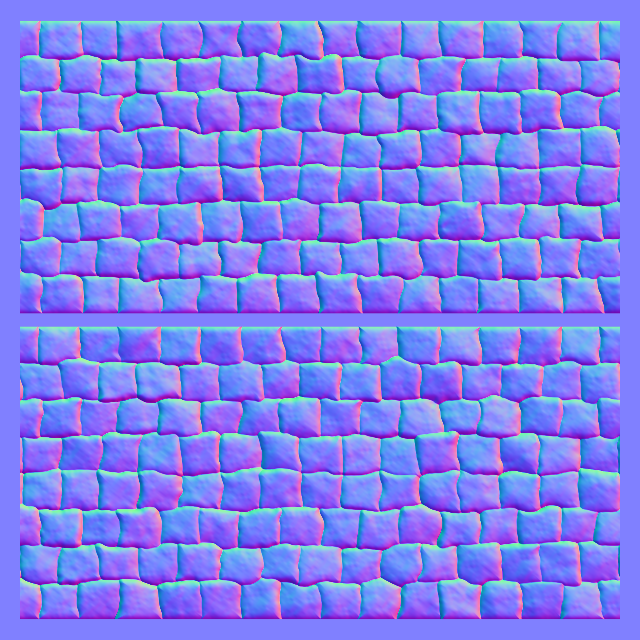
Write a Shadertoy shader that draws this texture map.

```glsl
// Tangent-space normal map of two panels of worn, hand-laid stone blocks.

const vec2 PANEL = vec2(15.0, 7.312);  // panel size, in stone widths
const float ROWS = 8.0;

vec4 hash4(vec2 p) {
    vec4 q = fract(p.xyxy * vec4(0.1031, 0.1030, 0.0973, 0.1099));
    q += dot(q, q.wzxy + 33.33);
    return fract((q.xxyz + q.yzzw) * q.zywx);
}

float noise(vec2 p) {
    vec2 i = floor(p), f = fract(p);
    f = f * f * f * (f * (f * 6.0 - 15.0) + 10.0);
    vec2 e = vec2(0.0, 1.0);
    return mix(mix(hash4(i).x, hash4(i + e.yx).x, f.x),
               mix(hash4(i + e.xy).x, hash4(i + e.yy).x, f.x), f.y) - 0.5;
}

float roundedBox(vec2 p, vec2 halfSize, float radius) {
    vec2 d = abs(p) - halfSize + radius;
    return length(max(d, 0.0)) + min(max(d.x, d.y), 0.0) - radius;
}

// Height of the tallest stone covering p; overlaps form the joints.
float wallHeight(vec2 p, float seed) {
    float rowHeight = PANEL.y / ROWS;
    vec2 s = p + seed;

    // Wobble of the stone outlines
    vec2 q = p + 0.15 * vec2(noise(s * 2.1), noise(s * 2.1 + 41.0))
               + 0.04 * vec2(noise(s * 6.0 + 17.0), noise(s * 6.0 + 73.0));
    float rim = abs(p.y - 0.5 * PANEL.y) - 0.5 * PANEL.y;
    float height = -2.0;

    for (int j = -1; j <= 1; j++) {
        float row = floor(p.y / rowHeight) + float(j);
        if (row < 0.0 || row > ROWS - 1.0) continue;

        // Half-stone stagger, mirrored about the middle of the panel
        float shift = 0.5 - 0.5 * mod(min(row, ROWS - 1.0 - row), 2.0);
        for (int i = -1; i <= 1; i++) {
            float column = floor(p.x - shift) + float(i);
            vec2 id = vec2(column, row) + seed;
            vec4 shape = hash4(id + 9.0) - 0.5;
            vec4 pose = hash4(id + 57.0) - 0.5;

            vec2 local = q - vec2(column + 0.5 + shift, (row + 0.5) * rowHeight);
            local += 0.06 * pose.zw + 0.14 * shape.xy * local.yx;

            // Outer rows run on to the straight panel rim
            vec2 outline = local;
            if (row < 0.5) outline.y = max(outline.y, 0.0);
            if (row > ROWS - 1.5) outline.y = min(outline.y, 0.0);
            vec2 halfSize = vec2(0.515, 0.472) + 0.05 * shape.zw;
            float d = max(roundedBox(outline, halfSize, 0.09), rim);

            // Steep rounded flank, shallow dome, individual tilt and level
            float stone = 0.13 * (1.0 - exp(min(d, 0.15) / 0.055));
            stone -= 0.22 * dot(local, local);
            stone += 0.42 * dot(pose.xy, local) + 0.13 * (shape.x + pose.z);
            height = max(height, stone);
        }
    }

    // Broad hollows and fine chiselled wear
    vec2 r = mat2(0.8, 0.6, -0.6, 0.8) * s;
    return height + 0.10 * noise(r * 1.9) + 0.035 * noise(r * 4.3 + 5.0)
                  + 0.010 * noise(r * vec2(9.0, 11.0) + 29.0);
}

void mainImage(out vec4 fragColor, in vec2 fragCoord) {
    vec2 uv = fragCoord / iResolution.xy;
    float upper = step(0.5, uv.y);

    // Panel frame; one stone width is a sixteenth of the canvas
    vec2 fromCenter = (uv - vec2(0.5, mix(0.2611, 0.7389, upper))) * 16.0;
    vec2 inset = 0.5 * PANEL - abs(fromCenter);
    float pixel = 16.0 / iResolution.y;
    float inside = smoothstep(-0.5 * pixel, 0.5 * pixel, min(inset.x, inset.y));

    // Surface slope by central differences
    vec2 p = fromCenter + 0.5 * PANEL;
    float seed = 31.0 + 64.0 * upper;
    vec2 e = vec2(0.018, 0.0);
    vec2 slope = vec2(wallHeight(p + e.xy, seed) - wallHeight(p - e.xy, seed),
                      wallHeight(p + e.yx, seed) - wallHeight(p - e.yx, seed)) / (2.0 * e.x);

    vec3 normal = normalize(vec3(-slope, 1.0));
    vec3 color = mix(vec3(0.5, 0.5, 1.0), 0.5 + 0.5 * normal, inside);
    fragColor = vec4(color, 1.0);
}
```
